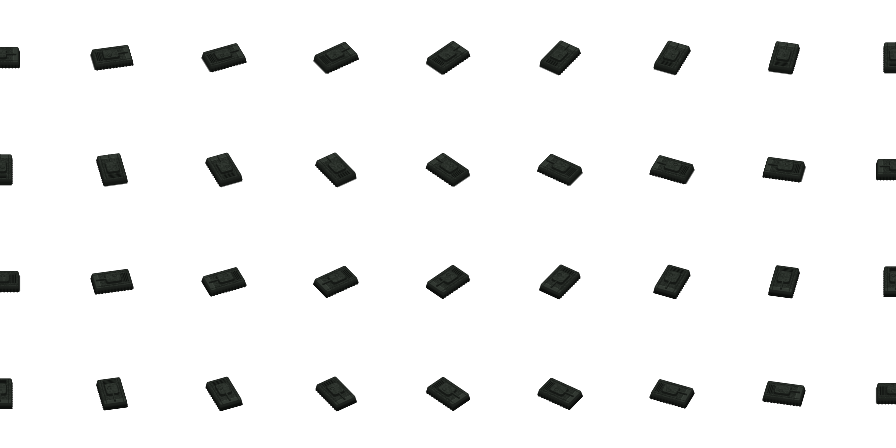
This pattern is drawn by a Shadertoy shader. Its source:

```glsl
// Grid of small dark green armoured vehicles on white, each turned one step further.
#define ROWS 4.0
#define STEPS_PER_ROW 8.0
#define TURN_STEP 0.19635
#define FORESHORTEN 0.68
#define HULL_HALF vec2(0.176, 0.110)
#define HULL_BOTTOM -0.034
#define HULL_TOP 0.010
#define TURRET_RISE 0.014
#define TRACK_LINKS 24.0
#define MOTTLE 0.05
#define ARMOUR vec3(0.15, 0.17, 0.15)
#define TRACK vec3(0.07, 0.08, 0.07)

float hash(vec2 p) {
    return fract(sin(dot(p, vec2(12.9898, 78.233))) * 43758.5453);
}

float roundedBox(vec2 p, vec2 halfSize, float radius) {
    vec2 q = abs(p) - halfSize + radius;
    return length(max(q, 0.0)) + min(max(q.x, q.y), 0.0) - radius;
}

float coverage(float d, float pixel) {
    return clamp(0.5 - d / pixel, 0.0, 1.0);
}

// Screen point to vehicle axes on the plane at the given height; x points forward.
vec2 toVehicle(vec2 p, float height, float heading) {
    vec2 ground = vec2(p.x, (p.y - height) / FORESHORTEN);
    float c = cos(heading), s = sin(heading);
    return vec2(c * ground.x + s * ground.y, c * ground.y - s * ground.x);
}

// Stacked slices from the tracks up to the deck.
vec3 drawHull(vec3 color, vec2 p, float heading, float pixel) {
    for (int i = 0; i < 10; i++) {
        float t = float(i) / 9.0;
        vec2 v = toVehicle(p, mix(HULL_BOTTOM, HULL_TOP, t), heading);
        float link = sin(v.x / HULL_HALF.x * TRACK_LINKS * 1.5708);
        float d = roundedBox(v, HULL_HALF * (1.0 - 0.07 * t), 0.014);
        d += 0.003 * link * (1.0 - t);
        vec3 side = mix(TRACK * (0.9 + 0.25 * link), ARMOUR * 0.75, smoothstep(0.3, 0.8, t));
        color = mix(color, side, coverage(d, pixel));
    }
    return color;
}

// Fenders, sloped front, engine slats and mottled paint.
vec3 drawDeck(vec3 color, vec2 p, float heading, float seed, float pixel) {
    vec2 v = toVehicle(p, HULL_TOP, heading);
    float d = roundedBox(v, HULL_HALF * 0.93 - 0.005, 0.012);
    float grain = hash(floor(v * 90.0) + seed) - 0.5;
    vec3 paint = ARMOUR + MOTTLE * grain;
    paint = mix(paint, ARMOUR * 1.3, coverage(0.118 - v.x, pixel));
    float slats = coverage(roundedBox(v + vec2(0.120, 0.0), vec2(0.026, 0.058), 0.004), pixel);
    paint = mix(paint, TRACK * (1.4 + 0.5 * sin(v.x * 420.0)), slats);
    float seam = abs(abs(v.y) - 0.077) - 0.003;
    paint = mix(paint, TRACK * 1.2, 0.8 * coverage(seam, pixel));
    float ridge = max(abs(v.x - 0.118) - 0.0025, abs(v.y) - 0.070);
    paint = mix(paint, ARMOUR * 2.0, 0.6 * coverage(ridge, pixel));
    return mix(color, paint, coverage(d, pixel));
}

// Low turret with a short barrel kept above the deck.
vec3 drawTurret(vec3 color, vec2 p, float heading, float seed, float pixel) {
    for (int i = 0; i < 4; i++) {
        float t = float(i) / 3.0;
        vec2 v = toVehicle(p, HULL_TOP + TURRET_RISE * t, heading);
        float body = roundedBox(v + vec2(0.012, 0.0), vec2(0.075, 0.060) * (1.0 - 0.12 * t), 0.022);
        float barrel = roundedBox(v - vec2(0.095, 0.0), vec2(0.050, 0.006), 0.005);
        float grain = hash(floor(v * 70.0) + seed + 9.0) - 0.5;
        vec3 top = ARMOUR * 1.15 + MOTTLE * grain;
        vec3 paint = mix(TRACK * 1.2, top, step(0.9, t));
        float hatch = abs(length(v + vec2(0.025, 0.022)) - 0.017) - 0.002;
        paint = mix(paint, TRACK, 0.7 * coverage(hatch, pixel));
        color = mix(color, paint, coverage(min(body, barrel), pixel));
    }
    return color;
}

void mainImage(out vec4 fragColor, in vec2 fragCoord) {
    float pixel = ROWS / iResolution.y;
    vec2 grid = fragCoord * pixel;

    // Columns are centred on whole numbers, rows on halves.
    float column = floor(grid.x + 0.5);
    float row = ROWS - 1.0 - floor(grid.y);
    vec2 p = vec2(grid.x - column, fract(grid.y) - 0.5);
    float index = row * STEPS_PER_ROW + column;
    float heading = index * TURN_STEP;

    vec3 color = vec3(1.0);
    color = drawHull(color, p, heading, pixel);
    color = drawDeck(color, p, heading, index, pixel);
    color = drawTurret(color, p, heading, index, pixel);
    fragColor = vec4(color, 1.0);
}
```
